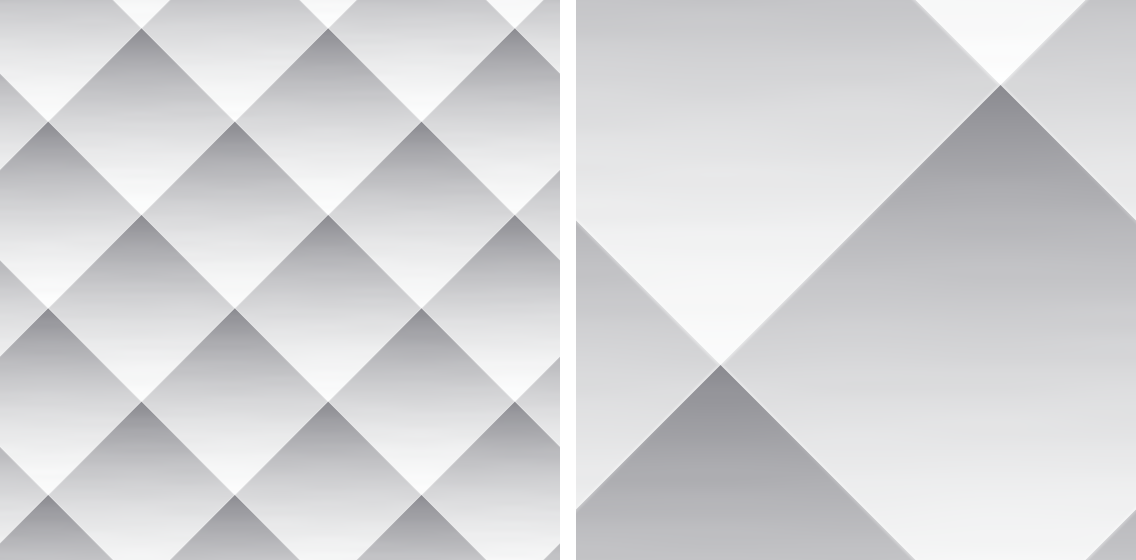
Left, the full canvas; right, a detail of the centre.
A WebGL 1 fragment shader for this pattern:

```glsl
precision highp float;

// A seamless lattice of square diamonds, each shaded from grey at its top tip
// to near white at its bottom tip. Rotated axes turn the lattice into unit
// cells; supersampling smooths the edges and wrapped noise adds faint streaks.

uniform vec2 u_resolution;

const float REPEATS = 3.0;                    // diamonds across and down
const vec2 CENTRE = vec2(0.758, 0.348);       // diamond centre within a repeat
const vec3 TIP_DARK = vec3(0.545, 0.545, 0.567);
const vec3 TIP_LIGHT = vec3(0.990, 0.992, 0.992);
const float CURVE = 0.70;                     // how early the shade lightens
const float RIM_WIDTH = 0.007;                // pale rim, in repeats
const float RIM_STRENGTH = 0.40;
const float DIAMOND_VARIATION = 0.006;
const vec2 STREAK_CELLS = vec2(12.0, 108.0);  // whole numbers, so it wraps
const float STREAK_STRENGTH = 0.012;
const int SAMPLES = 3;                        // per pixel side

float hash(vec2 p) {
  vec3 q = fract(p.xyx * vec3(0.1031, 0.1030, 0.0973));
  q += dot(q, q.yzx + 33.33);
  return fract((q.x + q.y) * q.z);
}

// Integer cell index wrapped to a whole period
vec2 wrapCell(vec2 cell, vec2 period) {
  return floor(mod(cell + 0.5, period));
}

float wrappedNoise(vec2 p, vec2 period) {
  vec2 cell = floor(p);
  vec2 f = fract(p);
  f = f * f * (3.0 - 2.0 * f);
  float a = hash(wrapCell(cell, period));
  float b = hash(wrapCell(cell + vec2(1.0, 0.0), period));
  float c = hash(wrapCell(cell + vec2(0.0, 1.0), period));
  float d = hash(wrapCell(cell + vec2(1.0, 1.0), period));
  return mix(mix(a, b, f.x), mix(c, d, f.x), f.y);
}

vec3 diamonds(vec2 uv) {
  // Diagonal axes: every diamond becomes a unit square
  vec2 p = uv * REPEATS - CENTRE;
  vec2 diagonal = vec2(p.x + p.y, p.x - p.y);
  vec2 cell = floor(diagonal + 0.5);
  vec2 local = diagonal - cell;

  // Vertical gradient: 0 at the top tip, 1 at the bottom tip
  float fall = 0.5 - 0.5 * (local.x - local.y);
  float shade = fall * (1.0 + CURVE - CURVE * fall);
  vec3 colour = mix(TIP_DARK, TIP_LIGHT, shade);

  // Slight tone change from one diamond to the next
  vec2 id = wrapCell(vec2(cell.x + cell.y, cell.x - cell.y), vec2(2.0 * REPEATS));
  colour += DIAMOND_VARIATION * (hash(id + 7.0) - 0.5);

  // Pale rim, fading out toward the dark tip
  float edge = (0.5 - max(abs(local.x), abs(local.y))) * 0.7071;
  float rim = 1.0 - smoothstep(0.0, RIM_WIDTH, edge);
  rim *= RIM_STRENGTH * smoothstep(0.02, 0.45, fall);
  return mix(colour, TIP_LIGHT, rim);
}

void main() {
  vec3 colour = vec3(0.0);
  for (int j = 0; j < SAMPLES; j++) {
    for (int i = 0; i < SAMPLES; i++) {
      vec2 offset = (vec2(float(i), float(j)) + 0.5) / float(SAMPLES) - 0.5;
      colour += diamonds((gl_FragCoord.xy + offset) / u_resolution);
    }
  }
  colour /= float(SAMPLES * SAMPLES);

  // Faint horizontal streaks
  vec2 uv = gl_FragCoord.xy / u_resolution;
  colour += STREAK_STRENGTH * (wrappedNoise(uv * STREAK_CELLS, STREAK_CELLS) - 0.5);

  gl_FragColor = vec4(clamp(colour, 0.0, 1.0), 1.0);
}
```
